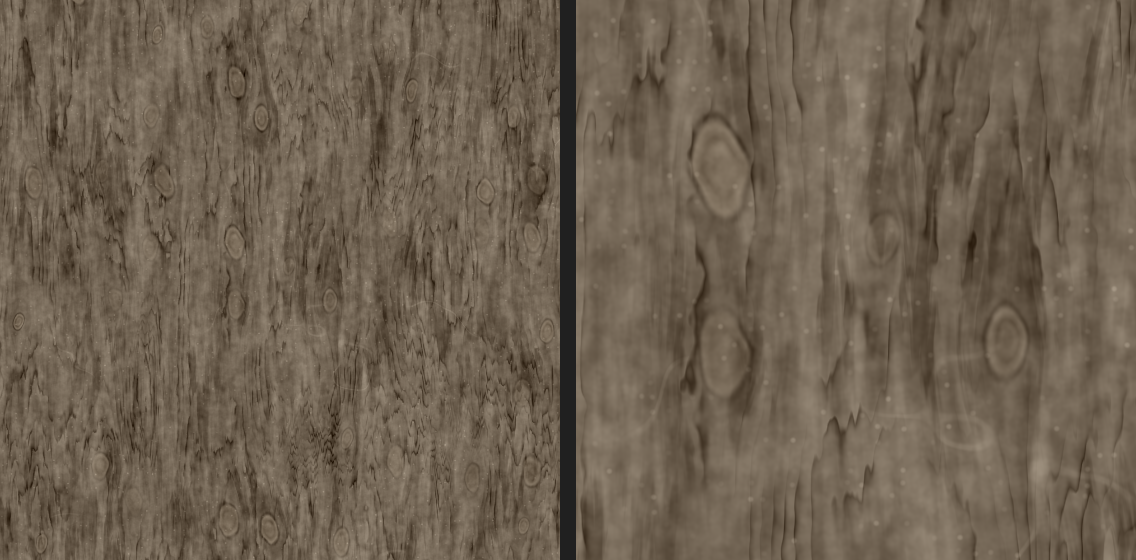
Left: the whole. Right: its middle third, enlarged.
This texture is drawn by a WebGL 2 fragment shader. Its source:

```glsl
#version 300 es
precision highp float;
// Weathered, grey-brown wood with upright grain, small oval knots and stains.
// Growth lines are contours of a stretched noise field that bends round knots;
// fibres, blotches, grit, pale specks and scratches are layered on top.

uniform vec2 u_resolution;
out vec4 fragColor;

const vec3  WOOD_COLOR    = vec3(0.468, 0.415, 0.350);
const vec3  TONE_TINT     = vec3(1.0, 1.0, 0.97);
const vec3  KNOT_TINT     = vec3(0.014, 0.009, 0.002);
const vec2  GRAIN_SCALE   = vec2(7.5, 2.2);
const float GRAIN_LINES   = 21.0;
const float GRAIN_DEPTH   = 0.13;
const vec2  FIBRE_SCALE   = vec2(85.0, 13.0);
const float FIBRE_DEPTH   = 0.19;
const vec2  STAIN_SCALE   = vec2(72.0, 12.0);
const float STAIN_DEPTH   = 0.11;
const vec2  BLOTCH_SCALE  = vec2(13.0, 8.0);
const float BLOTCH_DEPTH  = 0.14;
const float GRIT_SCALE    = 95.0;
const float GRIT_DEPTH    = 0.13;
const vec2  KNOT_CELLS    = vec2(9.0, 8.0);
const float KNOT_CHANCE   = 0.55;
const float SPECK_CELLS   = 120.0;
const float SPECK_CHANCE  = 0.16;
const float SPECK_LIGHT   = 0.10;
const float SCRATCH_LIGHT = 0.05;
const mat2  TURN          = mat2(0.8, 0.6, -0.6, 0.8);

// Integer hash: two random values in 0..1 per cell
vec2 hash2(vec2 cell, uint seed) {
    uvec2 v = uvec2(ivec2(cell)) * 1664525u + 1013904223u + seed * 747796405u;
    v.x += v.y * 1664525u;
    v.y += v.x * 1664525u;
    v ^= v >> 16u;
    v.x += v.y * 1664525u;
    v.y += v.x * 1664525u;
    v ^= v >> 16u;
    return vec2(v & 0xffffu) / 65535.0;
}

float noise(vec2 p, uint seed) {
    vec2 i = floor(p), f = p - i;
    f = f * f * f * (f * (f * 6.0 - 15.0) + 10.0);
    float low  = mix(hash2(i, seed).x, hash2(i + vec2(1, 0), seed).x, f.x);
    float high = mix(hash2(i + vec2(0, 1), seed).x, hash2(i + vec2(1, 1), seed).x, f.x);
    return mix(low, high, f.y);
}

float fbm(vec2 p, int octaves, uint seed) {
    float sum = 0.0, total = 0.0, amp = 1.0;
    for (int i = 0; i < octaves; i++) {
        sum += amp * noise(p, seed + uint(i));
        total += amp;
        amp *= 0.55;
        p = p * 2.03 + vec2(0.37, 0.71);
    }
    return sum / total;
}

// Nearest knot: x = distance in radii, y = strength; also bends the grain
vec2 findKnot(vec2 p, inout vec2 bent) {
    vec2 nearest = vec2(9.0, 0.0);
    vec2 home = floor(p * KNOT_CELLS);
    for (int y = -1; y <= 1; y++)
    for (int x = -1; x <= 1; x++) {
        vec2 cell = home + vec2(x, y);
        vec2 trait = hash2(cell, 91u);
        if (trait.x > KNOT_CHANCE) continue;
        vec2 center = (cell + 0.15 + 0.7 * hash2(cell, 57u)) / KNOT_CELLS;
        vec2 radius = mix(vec2(0.008, 0.014), vec2(0.016, 0.029), trait.y);
        vec2 offset = p - center;
        offset.x += (trait.y - 0.5) * 0.4 * offset.y;
        float d = length(offset / radius);
        bent.x -= offset.x * 0.75 * exp(-0.22 * d * d);
        if (d < nearest.x) nearest = vec2(d, 0.3 + 0.7 * hash2(cell, 23u).x);
    }
    return nearest;
}

float speck(vec2 p) {
    vec2 g = p * SPECK_CELLS, cell = floor(g);
    vec2 trait = hash2(cell, 131u);
    float d = length(g - cell - 0.3 - 0.4 * hash2(cell, 137u));
    return step(trait.x, SPECK_CHANCE) * trait.y * smoothstep(0.28, 0.06, d);
}

float ringAt(float d, float radius) {
    return exp(-90.0 * (d - radius) * (d - radius));
}

void main() {
    vec2 p = gl_FragCoord.xy / u_resolution.y;
    vec2 q = p;
    vec2 knot = findKnot(p + 0.008 * (fbm(p * 35.0, 2, 5u) - 0.5), q);
    float disc = smoothstep(1.1, 0.9, knot.x) * knot.y;

    // Growth lines with frayed tips and edges, worn away in places
    vec2 g = q;
    g.x += 0.06 * (noise(p * vec2(5.0, 4.0), 11u) - 0.5);
    g.y += 0.09 * (fbm(p * vec2(80.0, 8.0), 3, 13u) - 0.5);
    float rings = GRAIN_LINES * fbm(g * GRAIN_SCALE, 2, 17u) + 9.0 * g.x;
    rings += 0.5 * (fbm(p * vec2(130.0, 50.0), 2, 19u) - 0.5);
    float width = clamp(fwidth(rings), 0.08, 0.5);
    float phase = fract(rings);
    float falloff = mix(3.0, 8.0, noise(q * vec2(20.0, 9.0), 27u));
    float line = max(exp(-falloff * phase), smoothstep(1.0 - 1.5 * width, 1.0, phase));
    line *= smoothstep(0.25, 0.7, fbm(q * vec2(24.0, 9.0), 3, 29u)) * (1.0 - disc);
    line *= 0.35 + 1.2 * smoothstep(0.3, 0.7, fbm(p * vec2(110.0, 45.0), 2, 33u));

    // Fibres, stains, blotches and grit
    float fibre = fbm((q + 0.5 * (g - q)) * FIBRE_SCALE, 3, 31u) - 0.5;
    float stain = smoothstep(0.48, 0.70, fbm(g * STAIN_SCALE, 4, 37u));
    stain *= smoothstep(0.3, 0.7, fbm(q * vec2(15.0, 6.0), 3, 41u)) * (1.0 - 0.7 * disc);
    float blotch = fbm(TURN * g * BLOTCH_SCALE.y + q * (BLOTCH_SCALE - BLOTCH_SCALE.y), 4, 43u) - 0.5;
    float grit = fbm(TURN * p * GRIT_SCALE, 3, 47u) - 0.5;

    // Knot outline: dark groove, pale rim and faint inner rings
    float groove = ringAt(knot.x, 1.14) + 0.5 * ringAt(knot.x, 0.62);
    float rim = ringAt(knot.x, 0.9) + 0.5 * ringAt(knot.x, 0.35) + 0.3 * ringAt(knot.x, 1.4);
    float wear = 0.4 + 1.2 * noise(p * 60.0, 53u);

    // Sparse pale scratches along noise contours
    float scratch = smoothstep(0.012, 0.002, abs(fbm(p * 6.0, 3, 61u) - 0.5));
    scratch *= smoothstep(0.55, 0.75, noise(p * 9.0, 67u));

    float tone = FIBRE_DEPTH * fibre * (1.0 - 0.5 * disc) + BLOTCH_DEPTH * blotch
               + GRIT_DEPTH * grit - GRAIN_DEPTH * line - STAIN_DEPTH * stain
               + knot.y * wear * (0.035 * rim - 0.075 * groove)
               + SPECK_LIGHT * speck(p) + SCRATCH_LIGHT * scratch;
    fragColor = vec4(WOOD_COLOR + TONE_TINT * tone + KNOT_TINT * disc, 1.0);
}
```
